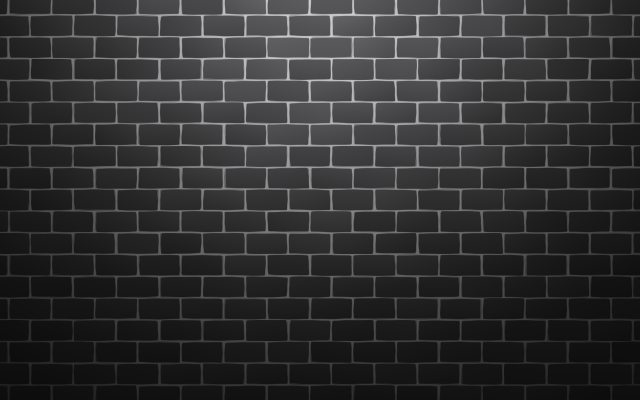
Reproduce this texture procedurally as a Shadertoy shader.

```glsl
// A dark running-bond brick wall lit by a soft pool of light at the top centre.
// Each brick is a hashed, bowed quad inside its grid cell; a second, fainter
// quad adds the sketchy fringe along the joints. Lengths are canvas heights.

const vec2  BRICK_PITCH   = vec2(0.1076, 0.0544);
const vec2  WALL_ORIGIN   = vec2(0.0215, 0.0375);   // from the upper left
const vec2  JOINT_MIN     = vec2(0.0016, 0.0012);   // inset of each brick side
const vec2  JOINT_VARY    = vec2(0.0036, 0.0028);
const float EDGE_BOW      = 0.0010;
const float EDGE_RIPPLE   = 0.0003;
const float CORNER_RADIUS = 0.0032;
const float FRINGE_OPACITY = 0.55;
const vec2  LIGHT_SCALE   = vec2(0.92, 1.0);
const float LIGHT_FALLOFF = 2.5;
const float TONE_VARIATION = 0.16;
const float FACE_GRADIENT = 0.11;
const vec3  BRICK_DARK    = vec3(0.050, 0.047, 0.049);
const vec3  BRICK_LIT     = vec3(0.350, 0.350, 0.358);
const vec3  MORTAR_DARK   = vec3(0.075, 0.073, 0.075);
const vec3  MORTAR_LIT    = vec3(0.800, 0.800, 0.808);
const float PI = 3.14159;

vec4 hash4(vec2 cell, float seed) {
    vec4 phase = vec4(0.0, 1.7, 3.1, 4.6) + seed;
    return fract(sin(dot(cell, vec2(12.99, 78.23)) + phase * 37.7) * 4375.85);
}

// Inset of one side at t along it: tilted, bulging in the middle, rippled.
float sideInset(float t, float startInset, float endInset, float phase) {
    t = clamp(t, 0.0, 1.0);
    return mix(startInset, endInset, t) - EDGE_BOW * sin(PI * t)
         + EDGE_RIPPLE * sin(t * 11.0 + phase * 2.0 * PI);
}

// Signed distance to a brick in its cell; positive inside.
float brickDistance(vec2 local, vec2 cell, float seed) {
    vec2 t = local / BRICK_PITCH;
    vec4 sides = JOINT_MIN.x + JOINT_VARY.x * hash4(cell, seed);
    vec4 beds  = JOINT_MIN.y + JOINT_VARY.y * hash4(cell, seed + 0.31);
    vec4 phase = hash4(cell, seed + 0.67);
    float left   = local.x - sideInset(t.y, sides.x, sides.y, phase.x);
    float right  = BRICK_PITCH.x - local.x - sideInset(t.y, sides.z, sides.w, phase.y);
    float top    = local.y - sideInset(t.x, beds.x, beds.y, phase.z);
    float bottom = BRICK_PITCH.y - local.y - sideInset(t.x, beds.z, beds.w, phase.w);
    vec2 inside = vec2(min(left, right), min(top, bottom));
    vec2 corner = CORNER_RADIUS - inside;
    return CORNER_RADIUS - length(max(corner, 0.0)) - min(max(corner.x, corner.y), 0.0);
}

void mainImage(out vec4 fragColor, in vec2 fragCoord) {
    float pixel = 1.0 / iResolution.y;
    vec2 p = fragCoord * pixel;
    float centreX = 0.5 * iResolution.x * pixel;

    // Running bond, counted downward; alternate courses shift half a brick.
    vec2 wall = vec2(p.x, 1.0 - p.y) - WALL_ORIGIN;
    float course = floor(wall.y / BRICK_PITCH.y);
    wall.x -= 0.5 * BRICK_PITCH.x * mod(course + 1.0, 2.0);
    vec2 cell = vec2(floor(wall.x / BRICK_PITCH.x), course);
    vec2 local = wall - cell * BRICK_PITCH;

    // Pool of light; the mortar catches more of the dim outer glow.
    vec2 fromLight = (p - vec2(centreX, 1.0)) * LIGHT_SCALE;
    float light = exp(-LIGHT_FALLOFF * dot(fromLight, fromLight));
    vec3 mortar = mix(MORTAR_DARK, MORTAR_LIT, pow(light, 0.7));

    // Brick face: its own tone and a gentle gradient in its own direction.
    vec4 variation = hash4(cell, 2.4);
    vec2 face = local / BRICK_PITCH - 0.5;
    float tone = 1.0 + TONE_VARIATION * (variation.x - 0.5)
               + FACE_GRADIENT * dot(face, vec2(variation.y * 2.0 - 1.0, -0.4 - variation.z));
    vec3 brick = mix(BRICK_DARK, BRICK_LIT, light) * tone;

    // Main outline and the fainter, slightly different second outline.
    float edge = 0.75 * pixel;
    float solid  = smoothstep(-edge, edge, brickDistance(local, cell, 0.0));
    float fringe = smoothstep(-edge, edge, brickDistance(local, cell, 5.2));
    float cover = max(solid, fringe * FRINGE_OPACITY);

    fragColor = vec4(mix(mortar, brick, cover), 1.0);
}
```
